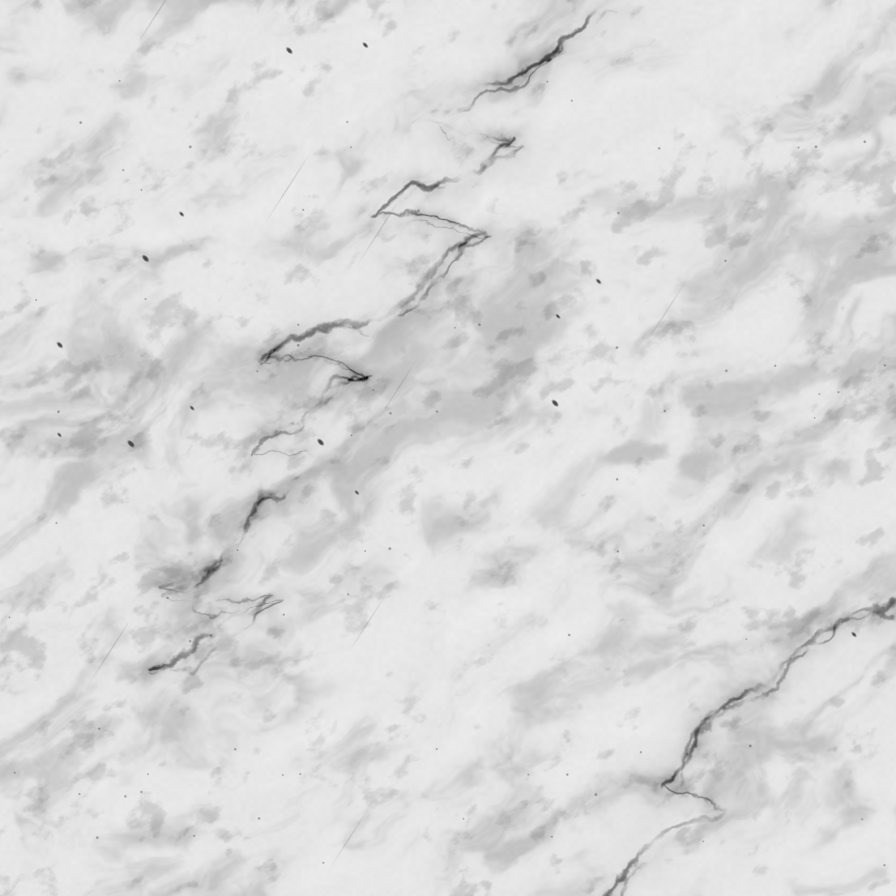
A WebGL 1 fragment shader for this texture:

```glsl
precision highp float;
// Pale grey marble: a light ground with soft slanted mottling from layered noise,
// two zigzag veins made of folded strokes whose domain is warped by noise,
// and sparse dark specks and hairline scratches scattered on jittered grids.
uniform vec2 u_resolution;

const vec3 GROUND = vec3(0.897);
const vec3 INK = vec3(0.20);
const float GRAIN_ANGLE = 0.5236;

float hash(vec2 p) {
  return fract(sin(dot(p, vec2(127.1, 311.7))) * 43758.5);
}

float noise(vec2 p) {
  vec2 i = floor(p), f = fract(p);
  f = f * f * (3.0 - 2.0 * f);
  vec2 e = vec2(1.0, 0.0);
  return mix(mix(hash(i), hash(i + e.xy), f.x),
             mix(hash(i + e.yx), hash(i + e.xx), f.x), f.y);
}

vec2 rotate(vec2 p, float angle) {
  float c = cos(angle), s = sin(angle);
  return vec2(c * p.x + s * p.y, c * p.y - s * p.x);
}

float fbm(vec2 p) {
  float sum = 0.0, weight = 0.533;
  for (int i = 0; i < 4; i++) {
    sum += weight * noise(p);
    p = rotate(p, 0.4) * 2.1 + 17.3;
    weight *= 0.5;
  }
  return sum;
}

vec2 warp(vec2 p, float frequency, float seed) {
  return vec2(fbm(p * frequency + seed), fbm(p * frequency + seed + 41.0)) - 0.5;
}

float segmentDistance(vec2 p, vec2 a, vec2 b) {
  vec2 ab = b - a;
  return length(p - a - ab * clamp(dot(p - a, ab) / dot(ab, ab), 0.0, 1.0));
}

// Distance to a chain of long strokes joined by short folds back
float veinDistance(vec2 p, vec2 start, float stroke, float tilt, vec2 fold) {
  float d = 10.0;
  vec2 a = start;
  for (int i = 0; i < 6; i++) {
    float k = float(i);
    float reach = stroke + 0.05 * cos(3.14159 * k) - 0.01 * k;
    vec2 b = a + reach * vec2(-1.0, -tilt);
    d = min(d, segmentDistance(p, a, b));
    a = b + fold;
    if (i < 5) d = min(d, segmentDistance(p, b, a) + 0.0015);
  }
  return d;
}

float bothVeins(vec2 p) {
  float upper = veinDistance(p, vec2(1.106, 0.516), 0.235, 0.04, vec2(0.087, -0.065));
  float lower = veinDistance(p, vec2(1.014, -0.204), 0.27, 0.17, vec2(0.05, -0.045));
  return min(upper, lower);
}

// Scattered ellipses with the given half axes, one at most per grid cell
float specks(vec2 p, float cells, vec2 axes, float share, float px) {
  vec2 id = floor(p * cells);
  vec2 center = 0.3 + 0.4 * vec2(hash(id + 3.1), hash(id + 7.7));
  vec2 offset = (fract(p * cells) - center) / cells;
  float size = mix(0.5, 1.0, hash(id + 5.3));
  float d = (length(offset / (axes * size)) - 1.0) * min(axes.x, axes.y) * size;
  return step(hash(id + 11.9), share) * (1.0 - smoothstep(-px, px, d));
}

void main() {
  vec2 p = gl_FragCoord.xy / u_resolution.y;
  float px = 1.0 / u_resolution.y;
  vec2 q = rotate(p, GRAIN_ANGLE);

  // Soft clouds, flaky mottles and small smudges, stretched along the grain
  float cloud = fbm(q * vec2(3.0, 7.0) + 5.0);
  float mottle = fbm(q * vec2(15.0, 29.0) + 2.5 * warp(p, 9.0, 3.0));
  float smudge = fbm(q * vec2(36.0, 50.0) + 60.0);
  float mixed = mottle + 0.5 * (cloud - 0.5);
  float shade = 0.11 * smoothstep(0.48, 0.86, mixed) + 0.06 * (mixed - 0.5);
  shade += 0.10 * smoothstep(0.62, 0.84, smudge + 0.35 * (cloud - 0.5));
  shade += 0.016 * (noise(p * 210.0) - 0.5);

  // Main vein line, a fainter companion and a grey halo
  vec2 bend = 0.065 * warp(p, 9.0, 20.0);
  vec2 ripple = 0.018 * warp(p, 48.0, 31.0);
  float mainLine = bothVeins(q + bend + ripple);
  float sideLine = bothVeins(q + 1.25 * bend - ripple + vec2(0.004, 0.009));
  float strength = smoothstep(0.28, 0.68, fbm(p * 17.0 + 70.0));
  float broken = smoothstep(0.35, 0.65, fbm(q * vec2(25.0, 45.0) + 90.0));
  float vein = 0.36 * strength * (1.0 - smoothstep(0.0005, 0.0035 + px, mainLine));
  vein += 0.22 * broken * (1.0 - smoothstep(0.0003, 0.0025 + px, sideLine));
  vein += 0.20 * mix(0.3, 1.0, strength) * broken * exp(-mainLine / 0.008);
  vein += 0.05 * exp(-sideLine / 0.018);

  // Pits, dust and scratches
  float pits = specks(rotate(p, -0.8), 14.0, vec2(0.0045, 0.0024), 0.06, px);
  float dust = specks(p + 2.0, 40.0, vec2(0.0014), 0.05, px);
  float scratches = specks(rotate(p, 1.0) + 4.0, 9.0, vec2(0.026, 0.0007), 0.08, px);

  vec3 color = GROUND - shade - vein;
  color = mix(color, INK, 0.85 * pits);
  color = mix(color, INK, 0.45 * dust + 0.2 * scratches);
  gl_FragColor = vec4(clamp(color, 0.0, 1.0), 1.0);
}
```
